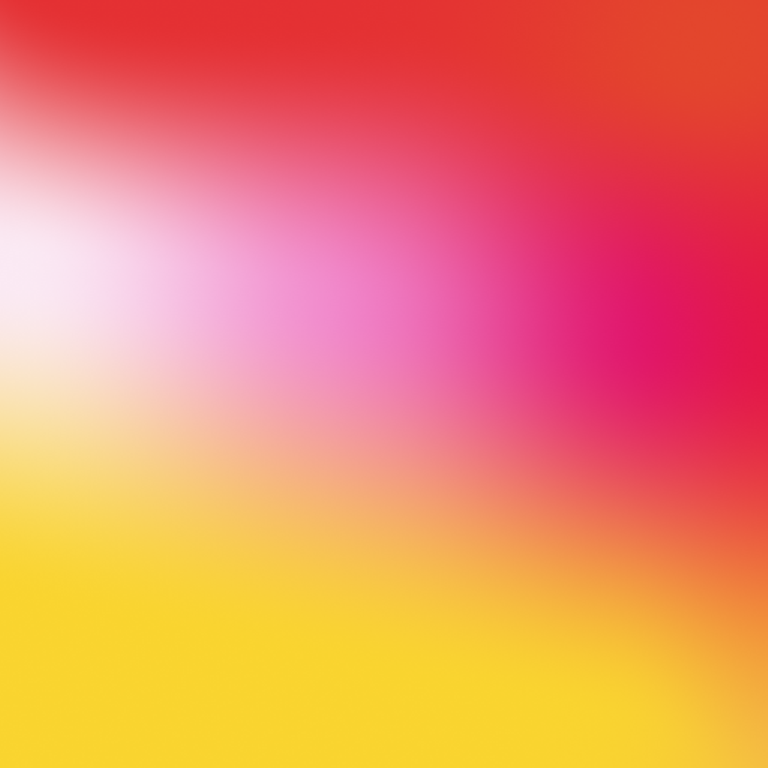
A Shadertoy shader for this background:

```glsl
// Soft mesh gradient: red top, blush-to-magenta middle band, yellow base.
#define RED     vec3(0.895, 0.190, 0.200)
#define EMBER   vec3(0.890, 0.275, 0.175)
#define BLUSH   vec3(0.982, 0.915, 0.955)
#define ORCHID  vec3(0.942, 0.520, 0.790)
#define MAGENTA vec3(0.880, 0.085, 0.420)
#define CRIMSON vec3(0.890, 0.090, 0.280)
#define YELLOW  vec3(0.978, 0.832, 0.185)
#define AMBER   vec3(0.960, 0.750, 0.260)
#define GRAIN   0.004

float hash(vec2 p) {
    return fract(sin(dot(p, vec2(127.1, 311.7))) * 43758.5453);
}

// Round glow with a soft falloff
float glow(vec2 p, vec2 center, float radius) {
    vec2 d = (p - center) / radius;
    return exp(-dot(d, d));
}

// Middle band, from pale left to saturated right
vec3 bandColor(float x) {
    vec3 color = mix(BLUSH, ORCHID, smoothstep(0.02, 0.50, x));
    color = mix(color, MAGENTA, smoothstep(0.41, 0.87, x));
    return mix(color, CRIMSON, smoothstep(0.80, 1.02, x));
}

void mainImage(out vec4 fragColor, in vec2 fragCoord) {
    vec2 uv = fragCoord / iResolution.xy;
    float x = uv.x;
    float depth = 1.0 - uv.y;

    // Sloping limits of the two vertical blends
    float redEnd = 0.03 + 0.06 * smoothstep(0.5, 0.9, x) - 0.07 * exp(-12.0 * x);
    float bandTop = 0.33 + 0.13 * x;
    float bandBottom = 0.36 + 0.10 * x;
    float yellowStart = 0.78 + 0.20 * x + 0.06 * smoothstep(0.8, 1.0, x);

    // Warm accents in the right-hand corners
    vec3 top = mix(RED, EMBER, glow(uv, vec2(0.93, 0.95), 0.26));
    vec3 base = mix(YELLOW, AMBER, glow(uv, vec2(1.04, 0.02), 0.15));

    // Stack the three layers
    vec3 color = mix(top, bandColor(x), smoothstep(redEnd, bandTop, depth));
    color = mix(color, base, smoothstep(bandBottom, yellowStart, depth));

    // Fine dither against banding
    color += GRAIN * (hash(floor(uv * 512.0)) - 0.5);
    fragColor = vec4(color, 1.0);
}
```
